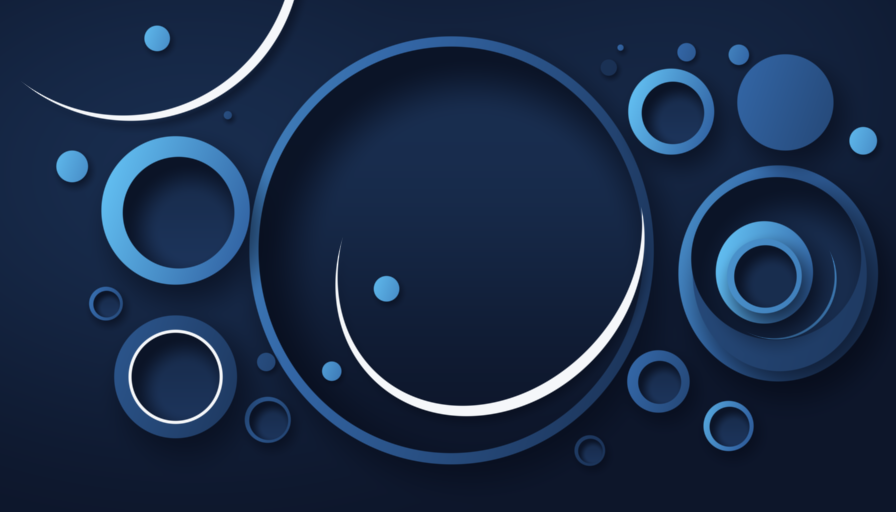
A Shadertoy shader for this background:

```glsl
// Layered blue paper-cut rings, dots and white crescents on a navy backdrop.

const vec3 INK   = vec3(0.025, 0.045, 0.10);
const vec3 DEEP  = vec3(0.050, 0.085, 0.165);
const vec3 NAVY  = vec3(0.095, 0.175, 0.305);
const vec3 STEEL = vec3(0.200, 0.400, 0.650);
const vec3 SKY   = vec3(0.380, 0.740, 0.940);
const vec3 WHITE = vec3(0.960, 0.970, 0.980);
const vec2 LIGHT_AXIS = vec2(-0.94, 0.34);
const vec2 SHADOW_DIR = vec2(0.55, -0.83);

// Blue ramp: 0 is navy, 0.5 steel, 1 sky
vec3 blueTone(float t) {
    return t < 0.5 ? mix(NAVY, STEEL, 2.0 * t) : mix(STEEL, SKY, 2.0 * t - 1.0);
}

// Approximate signed distance to an ellipse
float ellipseDist(vec2 q, vec2 r) {
    float k = length(q / r);
    return k * (k - 1.0) / max(length(q / (r * r)), 1e-4);
}

float coverage(float d, float px) {
    return 1.0 - smoothstep(-px, px, d);
}

mat2 rotation(float a) {
    return mat2(cos(a), sin(a), -sin(a), cos(a));
}

// Raised disc with a soft cast shadow, lit from the left
vec3 disc(vec3 col, vec2 q, vec2 r, float litTone, float shadeTone, float px) {
    float blur = clamp(0.5 * r.x, 0.010, 0.055);
    float shadow = 1.0 - smoothstep(-blur, blur, ellipseDist(q - SHADOW_DIR * blur * 0.65, r));
    col = mix(col, INK, 0.68 * shadow);
    float lit = clamp(0.5 + 0.5 * dot(q / r, LIGHT_AXIS), 0.0, 1.0);
    return mix(col, blueTone(mix(shadeTone, litTone, lit)), coverage(ellipseDist(q, r), px));
}

// Sunken floor, with a shadow falling in from its upper left rim
vec3 hole(vec3 col, vec2 q, vec2 r, vec3 lowCol, vec3 highCol, float px) {
    float blur = min(0.45 * r.x, 0.085);
    float shadow = smoothstep(-blur, 0.4 * blur, ellipseDist(q - vec2(0.5, -0.6) * blur, r));
    vec3 ground = mix(lowCol, highCol, smoothstep(-1.0, 0.6, q.y / r.y));
    ground = mix(ground, INK, 0.75 * shadow);
    return mix(col, ground, coverage(ellipseDist(q, r), px));
}

// Arc that tapers to both tips, thickest a little past its middle
float taperedArc(vec2 q, vec2 r, float tilt, float mid, float halfSpan, float width, float px) {
    vec2 turned = q * rotation(mid);
    float t = atan(turned.y, turned.x) / halfSpan;
    float w = max(width * (1.0 - t * t) * (1.0 + 0.4 * t), 0.0);
    float d = ellipseDist(q * rotation(tilt), r);
    return coverage(abs(d + 0.5 * w) - 0.5 * w, px) * min(w / px, 1.0);
}

vec3 backdrop(vec2 p) {
    float leftGlow = 1.0 - smoothstep(0.0, 1.0, length((p - vec2(0.38, 0.66)) * vec2(0.85, 1.25)));
    float rightGlow = 1.0 - smoothstep(0.0, 0.8, length((p - vec2(1.40, 0.82)) * vec2(1.1, 1.2)));
    return mix(DEEP, NAVY, min(leftGlow + 0.65 * rightGlow, 1.0));
}

// Great ring with the two white crescents
vec3 greatRing(vec3 col, vec2 p, float px) {
    col = disc(col, p - vec2(0.882, 0.511), vec2(0.395, 0.418), 0.62, 0.08, px);
    col = hole(col, p - vec2(0.881, 0.512), vec2(0.376, 0.397), DEEP, NAVY, px);
    vec2 q = p - vec2(0.957, 0.489);
    vec2 r = vec2(0.324, 0.278);
    float soft = taperedArc(q - vec2(0.008, -0.012), r, 0.785, -1.48, 1.83, 0.022, 0.016);
    col = mix(col, INK, 0.55 * soft);
    col = mix(col, WHITE, taperedArc(q, r, 0.785, -1.48, 1.83, 0.022, px));
    q = p - vec2(0.255, 1.098);
    r = vec2(0.334);
    soft = taperedArc(q - vec2(0.010, -0.014), r, 0.0, -0.87, 1.4, 0.018, 0.016);
    col = mix(col, INK, 0.55 * soft);
    return mix(col, WHITE, taperedArc(q, r, 0.0, -0.87, 1.4, 0.018, px));
}

// Nested rings on the right
vec3 nestedRings(vec3 col, vec2 p, float px) {
    col = disc(col, p - vec2(1.520, 0.466), vec2(0.195, 0.211), 0.68, 0.15, px);
    col = disc(col, p - vec2(1.523, 0.464), vec2(0.170, 0.189), 0.25, 0.12, px);
    col = hole(col, p - vec2(1.516, 0.495), vec2(0.166, 0.159), NAVY, NAVY, px);
    float arc = taperedArc(p - vec2(1.516, 0.455), vec2(0.118), 0.0, -0.8, 1.3, 0.005, px);
    col = mix(col, blueTone(0.65), arc);
    col = disc(col, p - vec2(1.493, 0.468), vec2(0.095, 0.100), 1.0, 0.5, px);
    col = disc(col, p - vec2(1.493, 0.461), vec2(0.073), 0.75, 0.65, px);
    return hole(col, p - vec2(1.495, 0.460), vec2(0.061), NAVY, NAVY, px);
}

void mainImage(out vec4 fragColor, in vec2 fragCoord) {
    float px = 1.0 / iResolution.y;
    vec2 p = fragCoord * px;
    vec3 col = nestedRings(greatRing(backdrop(p), p, px), p, px);

    // Scattered rings: centre, outer radius, hole radius
    vec4 rings[7] = vec4[7](
        vec4(0.343, 0.589, 0.145, 0.109), vec4(0.207, 0.407, 0.033, 0.026),
        vec4(0.523, 0.180, 0.045, 0.038), vec4(1.311, 0.782, 0.084, 0.061),
        vec4(1.286, 0.255, 0.061, 0.042), vec4(1.423, 0.168, 0.049, 0.039),
        vec4(1.152, 0.120, 0.030, 0.024));
    float ringTones[7] = float[7](1.0, 0.55, 0.42, 1.0, 0.5, 0.85, 0.12);
    for (int i = 0; i < 7; i++) {
        vec4 g = rings[i];
        vec2 q = p - g.xy;
        col = disc(col, q, g.zz, ringTones[i], 0.5 * ringTones[i], px);
        col = hole(col, q - vec2(0.04, -0.03) * g.z, g.ww, NAVY * 1.15, NAVY, px);
    }

    // Dark disc with a white inner rim
    vec2 rim = p - vec2(0.343, 0.264);
    col = disc(col, rim, vec2(0.120), 0.34, 0.12, px);
    col = mix(col, WHITE, coverage(length(rim) - 0.092, px));
    col = hole(col, rim, vec2(0.086), NAVY * 1.15, NAVY, px);

    // Large plain disc, then dots: centre, radius, tone
    col = disc(col, p - vec2(1.534, 0.800), vec2(0.094), 0.48, 0.26, px);
    vec4 dots[11] = vec4[11](
        vec4(0.307, 0.925, 0.025, 0.95), vec4(0.141, 0.675, 0.031, 0.95),
        vec4(0.755, 0.436, 0.025, 0.95), vec4(0.648, 0.275, 0.019, 0.80),
        vec4(0.445, 0.775, 0.008, 0.30), vec4(0.520, 0.293, 0.018, 0.28),
        vec4(1.341, 0.898, 0.018, 0.50), vec4(1.443, 0.893, 0.020, 0.65),
        vec4(1.212, 0.907, 0.006, 0.50), vec4(1.686, 0.725, 0.027, 0.95),
        vec4(1.189, 0.868, 0.016, 0.04));
    for (int i = 0; i < 11; i++) {
        vec4 g = dots[i];
        col = disc(col, p - g.xy, g.zz, g.w, 0.78 * g.w, px);
    }
    fragColor = vec4(col, 1.0);
}
```
